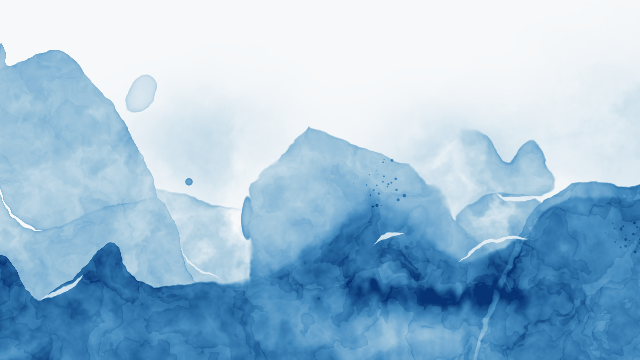
Give the GLSL for this background, as a Shadertoy shader.

```glsl
// Layered blue alcohol-ink washes rising in torn ridges over pale paper.

vec2 hash2(vec2 p) {
  p = vec2(dot(p, vec2(127.1, 311.7)), dot(p, vec2(269.5, 183.3)));
  return fract(sin(p) * 43758.5);
}

float corner(vec2 cell, vec2 f, vec2 o) { return dot(hash2(cell + o) * 2. - 1., f - o); }

float gradientNoise(vec2 p) {
  vec2 i = floor(p), f = p - i, u = f * f * (3. - 2. * f);
  return mix(mix(corner(i, f, vec2(0)), corner(i, f, vec2(1, 0)), u.x),
             mix(corner(i, f, vec2(0, 1)), corner(i, f, vec2(1)), u.x), u.y);
}

float fbm(vec2 p) {
  float sum = 0., amp = .6;
  for (int i = 0; i < 5; i++) {
    sum += amp * gradientNoise(p);
    p = mat2(1.6, 1.2, -1.2, 1.6) * p + 3.7;
    amp *= .53;
  }
  return sum;
}

float bump(float x, float c, float w) { x = (x - c) / w; return exp(-x * x); }

// Ellipses are packed as centre.xy, radius.zw
float glow(vec2 p, vec4 e) { p = (p - e.xy) / e.zw; return exp(-dot(p, p)); }
float oval(vec2 p, vec4 e) { return (1. - length((p - e.xy) / e.zw)) * min(e.z, e.w); }

float join(float a, float b) {
  float h = max(.04 - abs(a - b), 0.);
  return max(a, b) + h * h * 6.;
}

// Lay a wash where d > 0, with pigment gathered along its rim
float wash(float ink, float d, float value, float rim, float soft) {
  float e = max(d, 0.);
  value += rim * (exp(-e / .004) + .35 * exp(-e / .03));
  return mix(ink, value, smoothstep(-soft, soft, d));
}

// Tapered, bowed sliver of bare paper from s.xy to s.zw
float sliver(vec2 p, vec4 s, float bow, float width) {
  vec2 axis = s.zw - s.xy, dir = normalize(axis);
  p -= s.xy;
  float t = dot(p, dir) / length(axis), taper = max(4. * t * (1. - t), 0.);
  float off = dot(p, vec2(-dir.y, dir.x)) - bow * taper;
  return smoothstep(-.0015, .0015, width * taper - abs(off)) * step(.001, taper);
}

// Cluster of scattered droplets
float spray(vec2 p, vec4 e, float seed) {
  float drops = 0.;
  for (int i = 0; i < 24; i++) {
    vec2 h = hash2(vec2(i, seed)), k = hash2(h * 17. + seed);
    float d = length(p - e.xy - e.zw * (h + k - 1.)) - .001 - .004 * k.x * k.x;
    drops = max(drops, smoothstep(.0015, -.0015, d));
  }
  return drops;
}

vec3 inkColor(float ink) {
  float t = clamp(ink, 0., 1.1) * 5.;
  vec3 c = mix(vec3(.965, .973, .98), vec3(.65, .79, .87), min(t, 1.));
  c = mix(c, vec3(.45, .67, .82), clamp(t - 1., 0., 1.));
  c = mix(c, vec3(.27, .55, .75), clamp(t - 2., 0., 1.));
  c = mix(c, vec3(.16, .43, .65), clamp(t - 3., 0., 1.));
  return mix(c, vec3(.07, .28, .52), clamp(t - 4., 0., 1.5));
}

void mainImage(out vec4 fragColor, in vec2 fragCoord) {
  vec2 p = fragCoord / iResolution.y;
  vec2 warp = vec2(fbm(p * 6.), fbm(p * 6. + 19.)), q = p + .05 * warp;
  float x = q.x, y = q.y, hard = .0015;
  float cloud = fbm(p * 3.5 + warp * 1.2 + 7.), rim = max(.03, .14 + .5 * warp.y);

  // Paper haze and a pale drop
  float ink = .09 * glow(q, vec4(.58, .58, .2, .14)) + .12 * glow(q, vec4(1.27, .54, .2, .13))
            + .08 * glow(q, vec4(1.72, .62, .2, .2));
  ink *= 1. + 2. * cloud;
  ink = wash(ink, oval(vec2(x - .25 * (y - .74), y), vec4(.39, .74, .036, .055)), .07, .08, hard);

  // Low pale wash and its upright finger
  float low = min(.46 - .3 * max(x - .53, 0.) - y, x - .38);
  ink = wash(ink, low, .17 + .45 * cloud + .4 * max(.34 - y, 0.), rim * .6, .004);
  ink = wash(ink, oval(p + .01 * warp, vec4(.688, .395, .017, .06)), .2, .25, hard);

  // Left cliff, a curved gap, and the shelf below
  float gap = .36 + .12 * exp(-x / .035) + .06 * smoothstep(.15, .35, x);
  float cliff = min(.81 + .055 * bump(x, .16, .07) + .07 * bump(x, 0., .015) - y,
                    .6 * (1.14 - 1.58 * x + .07 * bump(x, .35, .1) - y));
  ink = wash(ink, min(cliff, min(y - gap, .435 - x)), .22 + .4 * cloud, rim, hard);
  float shelf = gap - .012 + .03 * smoothstep(.05, .2, x) - .25 * smoothstep(.43, .58, x);
  ink = wash(ink, shelf - y, .23 + .45 * cloud, rim, hard);

  // Right hooked cloud, faint on its left
  float hook = join(oval(q, vec4(1.31, .51, .1, .12)), oval(q, vec4(1.48, .53, .047, .08)));
  hook = join(hook, oval(q, vec4(1.41, .5, .09, .045)));
  float shade = smoothstep(1.2, 1.38, x);
  ink = wash(ink, hook, .07 + .12 * shade + .3 * cloud + .6 * max(.5 - y, 0.), rim * shade, .03 - .028 * shade);
  ink = wash(ink, oval(q, vec4(1.4, .37, .13, .1)), .32 + .6 * cloud, rim, .003);

  // Central mountain with soft shoulders
  float peak = min(min(.7 * (x - .22 - y), .967 - .37 * x - y), .65 * (1.91 - 1.2 * x - y));
  peak = join(min(peak, .7 * (x - .7)), oval(q, vec4(1.045, .535, .028, .022)));
  ink = wash(ink, peak, .18 + .95 * max(.58 - y, 0.) + .45 * cloud, rim * .6, .003 + .012 * smoothstep(.1, -.1, warp.x));

  // Dark front waves, melting into the mountain at the middle
  float ridge = .215 + .11 * bump(x, .305, .07) - .06 * bump(x, .1, .06) + .08 * bump(x, 0., .05)
              + .2 * bump(x, 1.04, .2) + .11 * bump(x, 1.46, .13);
  float melt = bump(x, 1., .26), deep = .72 - .1 * melt * smoothstep(.2, .4, y) + .7 * cloud;
  ink = wash(ink, ridge - y, deep, rim * (.8 - .5 * melt), hard + .06 * melt);

  // Right basin: a pale lip above a darker tide
  float slope = max(1.6 - x, 0.), basin = .49 - 6. * slope * slope - y;
  ink = wash(ink, basin * .6, .45 + .5 * cloud, rim, hard);
  ink = wash(ink, basin * .6 - .025, .58 + .6 * cloud, .15, .006);

  // Blooms: crisp on one side, fading on the other
  float front = smoothstep(-.01, .03, max(ridge - y, basin)), body = smoothstep(.1, .25, ink);
  for (float k = 1.; k < 4.; k++) {
    float v = fbm(p * (1.5 + k) + warp * .5 + k * 5.3);
    ink += body * (.06 + .1 * front) * smoothstep(-.006, .006, v) * (exp(-max(v, 0.) / .07) - .2);
  }

  // Feathered dark band, lit pools and deep stains
  float feather = gradientNoise(p * vec2(38, 5)), bandY = y - .185 + .05 * feather;
  float band = smoothstep(.86, 1.08, x) * smoothstep(1.56, 1.4, x);
  ink -= front * .26 * (1. + feather) * glow(q, vec4(1.14, .06, .27, .1));
  ink -= front * .2 * glow(q, vec4(.47, .09, .17, .07));
  ink += band * .45 * bump(bandY, 0., bandY > 0. ? .02 : .04);
  ink += front * (.3 * glow(q, vec4(1.37, .27, .06, .06)) + .15 * glow(q, vec4(.29, .26, .08, .05)));
  ink *= 1. + .3 * fbm(p * 22.);

  // Droplets
  ink += .4 * spray(p, vec4(1.05, .49, .08, .08), 1.) + .25 * spray(p, vec4(1.73, .34, .07, .05), 2.);
  ink = wash(ink, oval(p, vec4(.525, .495, .01, .01)), .35, .2, hard);

  // Bare paper slivers
  float thin = .006 + .01 * warp.x;
  float bare = max(sliver(q, vec4(.11, .16, .24, .24), -.01, thin), sliver(q, vec4(1.27, .28, 1.48, .33), .025, thin));
  bare = max(bare, sliver(q, vec4(1.38, .47, 1.51, .45), -.012, thin));
  bare = max(bare, sliver(q, vec4(1.04, .31, 1.13, .34), .01, thin));
  bare = max(bare, sliver(q, vec4(.5, .32, .61, .23), -.01, .003));
  ink = mix(ink, .03, bare * .9);
  fragColor = vec4(inkColor(ink), 1);
}
```
